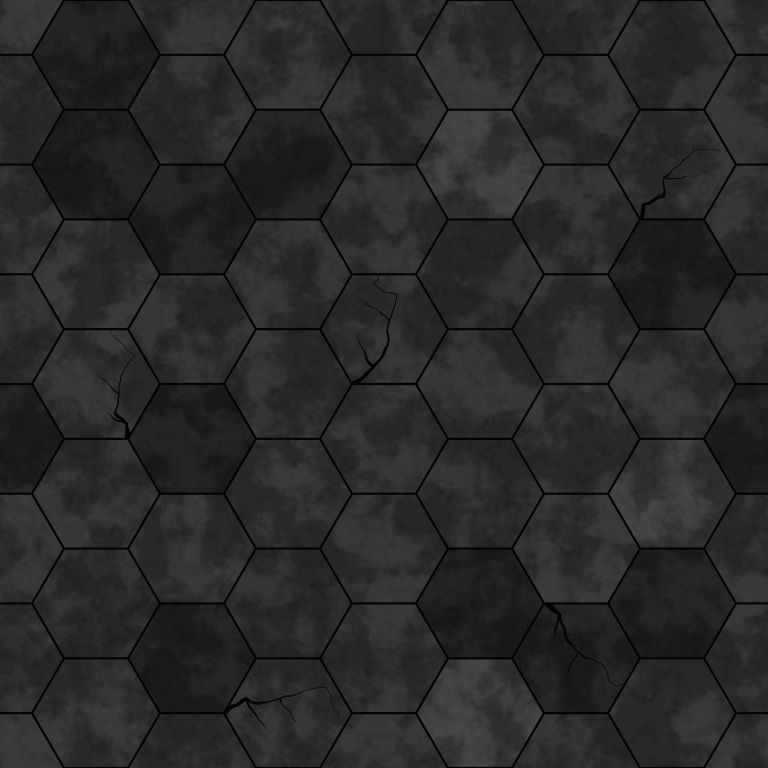
This texture is drawn by a Shadertoy shader. Its source:

```glsl
vec2 hash(vec2 p) {
    vec3 a = fract(p.xyx * vec3(.1031, .1030, .0973));
    a += dot(a, a.yzx + 33.33);
    return fract((a.xx + a.yz) * a.zy);
}

vec2 direction(float angle) {
    return vec2(cos(angle), sin(angle));
}

float corner(vec2 cell, vec2 offset, float period) {
    return dot(direction(6.2832 * hash(mod(cell, period) + 5.).x), offset);
}

// Gradient noise that wraps after a whole number of cells
float noise(vec2 p, float period) {
    vec2 i = floor(p), f = fract(p), e = vec2(1, 0);
    vec2 u = f * f * f * (f * (f * 6. - 15.) + 10.);
    return mix(mix(corner(i, f, period), corner(i + e, f - e, period), u.x),
               mix(corner(i + e.yx, f - e.yx, period), corner(i + 1., f - 1., period), u.x), u.y);
}

float fbm(vec2 uv, float frequency) {
    float sum = 0., gain = 1.;
    for (int i = 0; i < 5; i++) {
        sum += gain * noise(uv * frequency, frequency);
        frequency *= 2.;
        gain *= .6;
    }
    return sum;
}

// Tapered line segment, as coverage
float stroke(vec2 p, vec2 a, vec2 b, float startWidth, float endWidth, float pixel) {
    vec2 ab = b - a;
    float h = clamp(dot(p - a, ab) / dot(ab, ab), 0., 1.);
    float d = length(p - a - ab * h) - mix(startWidth, endWidth, h);
    return clamp(.5 - d / pixel, 0., 1.);
}

// Branching crack that wanders inward from a corner of the tile
float crack(vec2 p, vec2 id, float pixel) {
    float heading = floor(hash(id + 17.).x * 6.) * 1.0472;
    vec2 from = .667 * direction(heading);
    heading += 3.1416;
    float ink = 0., width = .026;
    for (int i = 0; i < 5; i++) {
        vec2 r = hash(id * 7. + float(i) * 3. + 2.) - .5;
        vec2 to = from + (.22 + .14 * r.x) * direction(heading + 1.5 * r.y);
        ink = max(ink, stroke(p, from, to, width, width * .65, pixel));
        if (i % 2 == 0) {
            float side = r.y > 0. ? -1. : 1.;
            vec2 spur = to + (.3 + .2 * r.x) * direction(heading + side * (.8 + .5 * r.x));
            ink = max(ink, stroke(p, to, spur, width * .6, .002, pixel));
        }
        width *= .65;
        heading += .6 * r.x;
        from = to;
    }
    return ink;
}

void mainImage(out vec4 fragColor, in vec2 fragCoord) {
    vec2 uv = fragCoord / iResolution.xy;
    float pixel = 8. / iResolution.y;

    // Nearest hexagon centre: 8 staggered columns of 7 tiles
    vec2 grid = uv * vec2(8, 7);
    vec2 evenCentre = vec2(2. * round(grid.x / 2.), round(grid.y));
    vec2 oddCentre = vec2(2. * floor(grid.x / 2.) + 1., floor(grid.y) + .5);
    vec2 toRegular = vec2(1, 1.1547);
    vec2 p = (grid - evenCentre) * toRegular, odd = (grid - oddCentre) * toRegular;
    vec2 centre = evenCentre;
    if (dot(odd, odd) < dot(p, p)) {
        p = odd;
        centre = oddCentre;
    }
    vec2 id = mod(floor(centre), vec2(8, 7));
    float edge = .57735 - max(abs(p.y), dot(abs(p), vec2(.866, .5)));

    // Tile tone: mostly mid grey, some dark, a few light
    vec2 pick = hash(id * 3. + 11.);
    float tone = .198 + .024 * pick.y;
    if (pick.x < .18) tone = .135 + .015 * pick.y;
    if (pick.x > .91) tone = .26;

    // Cloudy stains with ragged rims, fine mottling and grain
    vec2 warp = vec2(noise(uv * 24., 24.), noise(uv * 24. + 9.5, 24.));
    float stain = smoothstep(-.3, .3, fbm(uv + .012 * warp, 11.) + .05);
    float mottle = smoothstep(-.1, .5, fbm(uv + .37, 42.));
    tone *= 1.03 - .31 * stain - .09 * mottle;
    tone += .012 * noise(uv * 190., 190.);

    // Faint round specks
    vec2 speckCell = floor(uv * 48.);
    vec2 r = hash(speckCell + 71.);
    float speck = length(fract(uv * 48.) - .3 - .4 * r) - .12 - .14 * r.x;
    tone += .012 * step(.7, r.y) * smoothstep(.06, -.06, speck);

    // Cracks on a sparse set of tiles, then the joints
    float ink = clamp(.5 + (.0115 - edge) / pixel, 0., 1.);
    if (mod(3. * id.x + 2. * id.y, 11.) == 9.) {
        vec2 jag = vec2(noise(uv * 64., 64.), noise(uv * 64. + 31.5, 64.));
        ink = max(ink, crack(p + .035 * jag, id, pixel));
    }
    fragColor = vec4(vec3(mix(tone, .012, ink)), 1);
}
```
